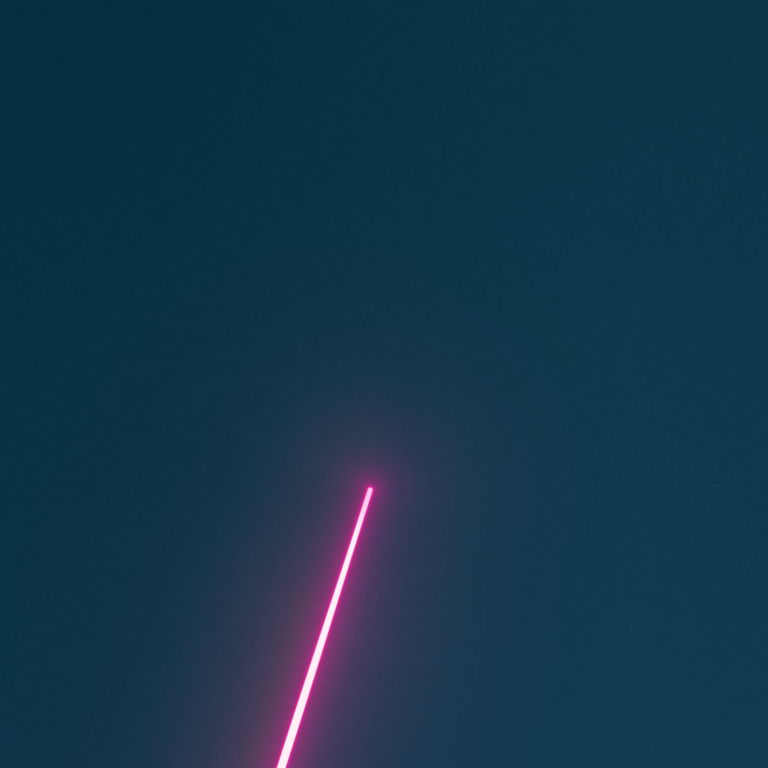
Write a WebGL 2 fragment shader that draws this background.

```glsl
#version 300 es
precision highp float;

uniform vec2 u_resolution;
out vec4 fragColor;

const vec2 BEAM_TIP = vec2(0.482, 0.362);
const vec2 BEAM_BASE = vec2(0.302, -0.200);

float hash(vec2 p) {
    vec3 q = fract(p.xyx * 0.1031);
    q += dot(q, q.yzx + 33.33);
    return fract((q.x + q.y) * q.z);
}

float valueNoise(vec2 p) {
    vec2 cell = floor(p);
    vec2 f = fract(p);
    f = f * f * (3.0 - 2.0 * f);
    float low = mix(hash(cell), hash(cell + vec2(1.0, 0.0)), f.x);
    float high = mix(hash(cell + vec2(0.0, 1.0)), hash(cell + 1.0), f.x);
    return mix(low, high, f.y);
}

// x: distance to the segment, y: position along it from a to b
vec2 segment(vec2 p, vec2 a, vec2 b) {
    vec2 ab = b - a;
    float along = clamp(dot(p - a, ab) / dot(ab, ab), 0.0, 1.0);
    return vec2(length(p - a - ab * along), along);
}

float sideOfLine(vec2 p, vec2 a, vec2 b) {
    vec2 dir = normalize(b - a);
    return dir.x * (p.y - a.y) - dir.y * (p.x - a.x);
}

// Teal wall, darkest at the upper left
vec3 wall(vec2 p) {
    vec3 left = mix(vec3(0.040, 0.200, 0.275), vec3(0.018, 0.184, 0.245), p.y);
    vec3 right = mix(vec3(0.066, 0.235, 0.312), vec3(0.040, 0.210, 0.280), p.y);
    return mix(left, right, smoothstep(0.1, 0.9, p.x));
}

// Broad haze with a brighter inner halo
vec3 addGlow(vec3 color, float dist, float along, float side) {
    float strength = mix(0.66, 0.92, smoothstep(0.0, 0.35, along));
    vec3 haze = mix(vec3(0.46, 0.25, 0.43), vec3(0.49, 0.27, 0.41),
                    smoothstep(-0.04, 0.04, side));
    color = mix(color, haze, strength * exp(-dist / 0.092));
    return mix(color, vec3(0.78, 0.13, 0.55), 0.85 * exp(-dist / 0.014));
}

// Pink rim around a white core, narrowing toward the tip
vec3 addBeam(vec3 color, float dist, float along, float pixel) {
    float radius = mix(0.0040, 0.0062, smoothstep(0.0, 0.6, along));
    float soft = max(0.0015, pixel);
    float rim = 1.0 - smoothstep(radius - soft, radius + 0.0045, dist);
    float core = 1.0 - smoothstep(radius - 1.5 * soft, radius + 0.5 * soft, dist);
    vec3 white = mix(vec3(1.0, 0.78, 0.93), vec3(1.0, 0.94, 0.96),
                     smoothstep(0.0, 0.12, along));
    color = mix(color, vec3(0.90, 0.12, 0.60), 0.9 * rim);
    return mix(color, white, core);
}

void main() {
    vec2 p = gl_FragCoord.xy / u_resolution;
    float pixel = 1.0 / min(u_resolution.x, u_resolution.y);
    vec2 beam = segment(p, BEAM_TIP, BEAM_BASE);
    float side = sideOfLine(p, BEAM_BASE, BEAM_TIP);

    vec3 color = wall(p);
    color = addGlow(color, beam.x, beam.y, side);
    color = addBeam(color, beam.x, beam.y, pixel);

    // Faint surface grain
    color += (valueNoise(p * 240.0) - 0.5) * 0.010;
    fragColor = vec4(clamp(color, 0.0, 1.0), 1.0);
}
```
